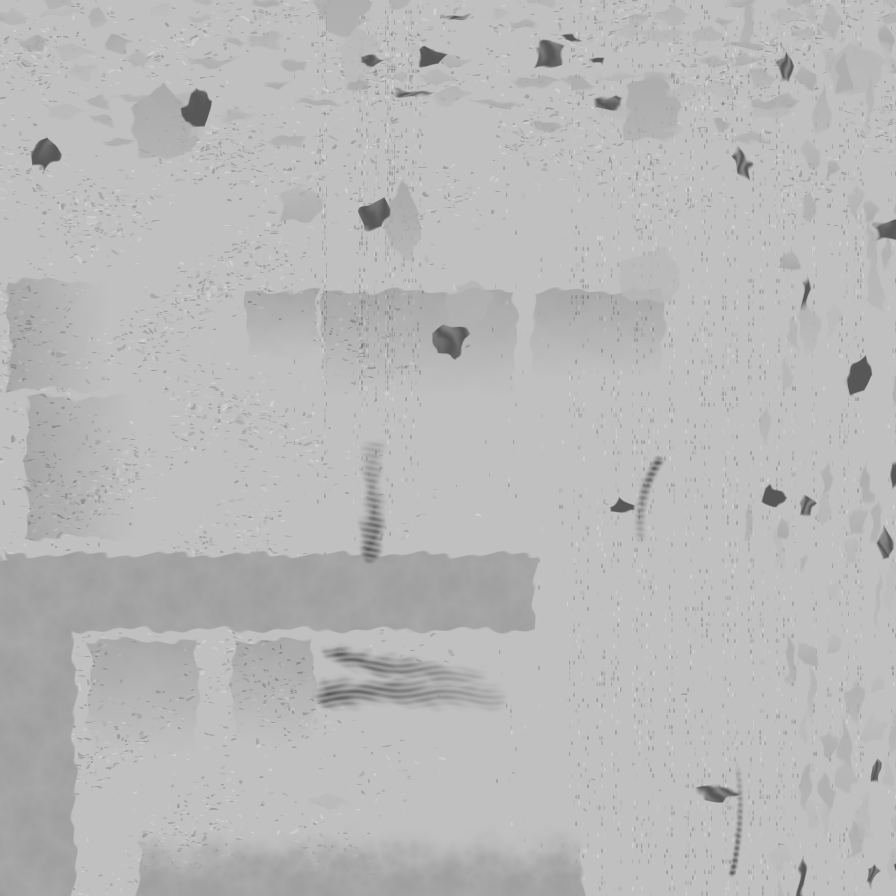
Write a WebGL 1 fragment shader that draws this texture map.

```glsl
precision highp float;
uniform vec2 u_resolution;

const float BASE = 0.752;
const float PALE = 0.685;
const float BAND = 0.642;
const float DARK = 0.34;
const float SMUDGE = 0.52;
const float EDGE = 0.0014;
const float RAGGED = 0.0026;
const float FLECK_CONTRAST = 0.20;
const vec2 ZONE = vec2(0.80, 0.93);

vec2 hash2(vec2 p) {
  vec3 q = fract(p.xyx * vec3(0.1031, 0.1030, 0.0973));
  q += dot(q, q.yzx + 33.33);
  return fract((q.xx + q.yz) * q.zy);
}

// Layered sines that roughen outlines
vec2 ragged(vec2 p) {
  vec2 a = sin(p.yx * 67.0 + 2.0 * sin(p * 93.0));
  vec2 b = sin(p.yx * 213.0 + 2.0 * sin(p * 171.0 + 1.0));
  return RAGGED * (a + 0.6 * b);
}

// Distance to the nearest cell point
float cellular(vec2 p) {
  vec2 id = floor(p);
  float nearest = 1.5;
  for (int j = -1; j <= 1; j++)
    for (int i = -1; i <= 1; i++) {
      vec2 c = id + vec2(float(i), float(j));
      nearest = min(nearest, length(c + hash2(c) - p));
    }
  return nearest;
}

// Ragged rectangle whose strength falls along the unit vector fade
float panel(vec2 p, vec2 lo, vec2 hi, vec2 fade) {
  vec2 d = abs(p - 0.5 * (lo + hi)) - 0.5 * (hi - lo);
  vec2 u = (p - lo) / (hi - lo) - 0.5;
  float fall = clamp(dot(u, fade) + 0.5 * length(fade), 0.0, 1.0);
  return smoothstep(EDGE, -EDGE, max(d.x, d.y)) * (1.0 - fall);
}

// Angular chips on a jittered grid, denser where dot(centre, axis) is in the zone
float chips(float tone, vec2 p, vec2 cell, vec2 size, vec2 axis, float density, float darkShare, float seed) {
  vec2 id = floor(p / cell);
  for (int j = -1; j <= 1; j++)
    for (int i = -1; i <= 1; i++) {
      vec2 c = id + vec2(float(i), float(j));
      vec2 place = hash2(c + seed);
      vec2 kind = hash2(c + seed + 41.0);
      vec2 scale = hash2(c + seed + 83.0);
      vec2 centre = (c + 0.15 + 0.7 * place) * cell;
      if (kind.x > density * smoothstep(ZONE.x, ZONE.y, dot(centre, axis))) continue;
      float dark = step(kind.y, darkShare);
      vec2 extent = size * mix(vec2(0.4), vec2(1.0), scale) * (1.0 - 0.2 * dark);
      vec2 q = (p - centre) / extent;
      float d = -1.0;
      for (int k = 0; k < 5; k++) {
        vec2 r = hash2(c + seed + float(k) * 7.0);
        float angle = 1.257 * float(k) + 0.7 * r.x + 0.5;
        d = max(d, dot(q, vec2(cos(angle), sin(angle))) - 0.65 - 0.35 * r.y);
      }
      float cover = smoothstep(EDGE, -EDGE, d * min(extent.x, extent.y));
      float streak = 0.5 + 0.5 * sin(q.x * 6.0 + 2.0 * sin(q.y * 2.0 + place.x * 6.0));
      float ink = mix(DARK, SMUDGE, streak * smoothstep(0.3, 0.9, scale.x + 0.2 * q.y));
      float pale = mix(0.655, 0.735, place.y);
      float fade = clamp(0.75 + 0.35 * q.y * (scale.y * 2.0 - 1.0), 0.0, 1.0);
      tone = mix(tone, mix(pale, ink, dark), cover * mix(fade, 1.0, dark));
    }
  return tone;
}

// Fine light and dark flecks, one per cell
float flecks(vec2 p, vec2 cell, float amount) {
  vec2 id = floor(p / cell);
  vec2 r = hash2(id + 11.0);
  vec2 q = fract(p / cell) - 0.35 - 0.3 * r.yx;
  float dot1 = smoothstep(0.65, 0.2, length(q));
  return dot1 * step(r.x, amount) * (r.y - 0.68) * FLECK_CONTRAST;
}

// Tapered, bowed stroke from a to b
float stroke(vec2 p, vec2 a, vec2 b, float width, float bow) {
  vec2 ab = b - a;
  float t = clamp(dot(p - a, ab) / dot(ab, ab), 0.0, 1.0);
  vec2 side = normalize(vec2(-ab.y, ab.x));
  float d = length(p - a - ab * t - side * bow * t * (1.0 - t));
  return smoothstep(width, 0.0, d) * (1.0 - 0.75 * t);
}

void main() {
  vec2 p = gl_FragCoord.xy / u_resolution;
  vec2 w = p + ragged(p);
  vec2 down = vec2(0.0, -1.0);
  vec2 right = vec2(1.0, 0.0);
  float mottle = cellular(p * 24.0) - 0.5 + 0.5 * (cellular(p * 75.0) - 0.5);
  float tone = BASE;

  // Fading panels
  float wash = panel(w, vec2(0.36, 0.56), vec2(0.575, 0.675), down);
  wash = max(wash, panel(w, vec2(0.595, 0.58), vec2(0.74, 0.675), down));
  wash = max(wash, panel(w, vec2(0.275, 0.60), vec2(0.355, 0.675), down));
  wash = max(wash, panel(w, vec2(0.01, 0.565), vec2(0.12, 0.687), right));
  wash = max(wash, panel(w, vec2(0.03, 0.40), vec2(0.15, 0.557), right));
  wash = max(wash, panel(w, vec2(0.10, 0.16), vec2(0.22, 0.285), down));
  wash = max(wash, panel(w, vec2(0.26, 0.17), vec2(0.35, 0.285), down));
  tone = mix(tone, 0.66 + 0.02 * mottle, wash);

  // Flecks: rows on the left, columns in the middle and right
  float patches = 0.5 + 0.25 * (sin(p.x * 31.0 + 2.0 * sin(p.y * 23.0)) + sin(p.y * 41.0 + 2.0 * sin(p.x * 17.0)));
  float column = hash2(vec2(floor(p.x * 170.0), 5.0)).x;
  float middle = smoothstep(0.09, 0.03, abs(p.x - 0.40)) * smoothstep(0.36, 0.65, p.y);
  float upright = max(middle, 0.5 * smoothstep(0.52, 0.75, p.x)) * smoothstep(0.3, 0.9, column);
  float rows = smoothstep(0.55, 0.2, p.x) + smoothstep(0.68, 0.9, p.y);
  tone += flecks(w, vec2(0.0055, 0.0028), 0.5 * patches * patches * min(rows, 1.0));
  tone += flecks(p, vec2(0.0026, 0.0060), upright * (0.35 + 0.6 * patches));

  // Patches and chips
  tone = chips(tone, w, vec2(0.14, 0.12), vec2(0.048, 0.046), vec2(0.55, 1.0), 0.38, 0.0, 3.0);
  tone = chips(tone, w, vec2(0.048, 0.022), vec2(0.024, 0.010), vec2(0.0, 1.0), 0.65, 0.06, 17.0);
  tone = chips(tone, w, vec2(0.024, 0.050), vec2(0.011, 0.030), vec2(1.0, 0.0), 0.65, 0.08, 29.0);
  tone = chips(tone, w, vec2(0.13, 0.10), vec2(0.034, 0.026), vec2(0.9, 1.2), 0.28, 1.0, 57.0);

  // Solid bands
  float band = panel(w, vec2(0.01, 0.297), vec2(0.597, 0.381), vec2(0.0));
  band = max(band, panel(w, vec2(-0.1, -0.1), vec2(0.083, 0.375), vec2(0.0)));
  float foot = panel(w, vec2(0.155, -0.05), vec2(0.65, 0.3), vec2(0.0));
  band = max(band, foot * smoothstep(0.075, 0.01, p.y + 0.02 * mottle));
  tone = mix(tone, BAND + 0.035 * mottle, band);

  // Dragged smudges
  float grain = 0.75 + 0.25 * sin(p.y * 900.0 + 3.0 * sin(p.x * 60.0));
  float drag = stroke(w, vec2(0.365, 0.225), vec2(0.55, 0.22), 0.020, 0.02);
  drag = max(drag, stroke(w, vec2(0.375, 0.27), vec2(0.53, 0.245), 0.016, -0.02));
  drag = max(drag, stroke(w, vec2(0.415, 0.385), vec2(0.417, 0.50), 0.015, 0.0));
  drag = max(drag, stroke(p, vec2(0.735, 0.485), vec2(0.715, 0.40), 0.008, -0.03));
  drag = max(drag, stroke(p, vec2(0.817, 0.025), vec2(0.824, 0.14), 0.005, -0.02));
  tone = mix(tone, DARK, drag * grain);

  gl_FragColor = vec4(vec3(tone), 1.0);
}
```
